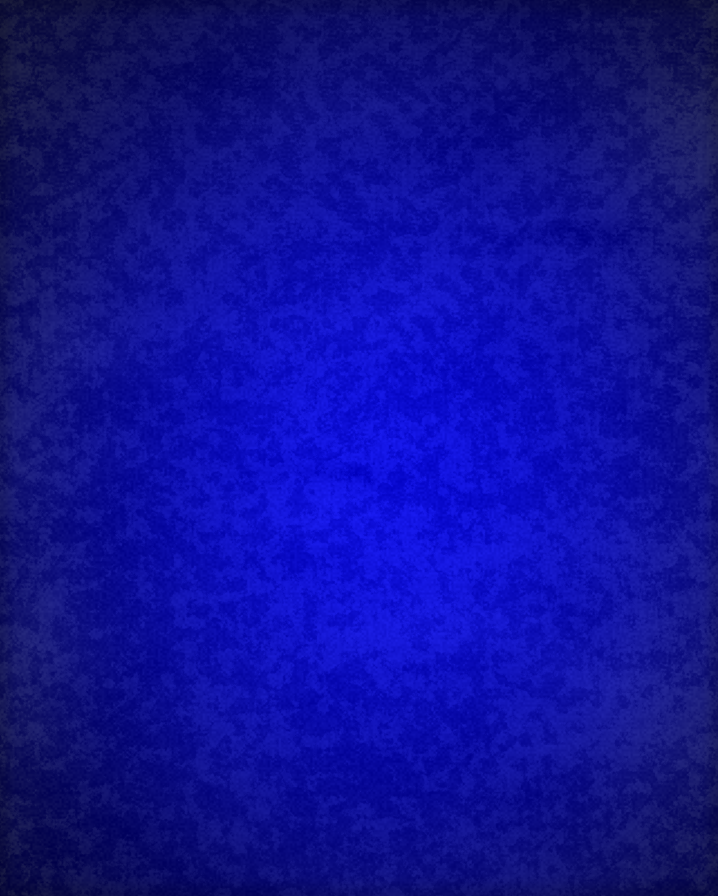
This background is drawn by a WebGL 2 fragment shader. Its source:

```glsl
#version 300 es
precision highp float;
// A worn blue plaster wall, lit by an off-centre glow that fades to dark corners.
// Broad soft patches and layered value noise tone the surface; sharp speckle
// gives it a rough, powdery grain.
uniform vec2 u_resolution;
out vec4 outColor;

float hash(vec2 p) {
  return fract(sin(dot(p, vec2(127.1, 311.7))) * 43758.545);
}

float valueNoise(vec2 p) {
  vec2 cell = floor(p), f = fract(p);
  f = f * f * (3.0 - 2.0 * f);
  return mix(mix(hash(cell), hash(cell + vec2(1, 0)), f.x),
             mix(hash(cell + vec2(0, 1)), hash(cell + vec2(1, 1)), f.x), f.y);
}

// Layered noise, turned at each octave to hide the grid; centred on zero
float fbm(vec2 p) {
  float sum = 0.0, weight = 0.5;
  for (int i = 0; i < 5; i++) {
    sum += weight * (valueNoise(p) - 0.5);
    p = mat2(1.6, 1.2, -1.2, 1.6) * p + 17.3;
    weight *= 0.65;
  }
  return sum;
}

// Soft elliptical patch, 1 at its centre
float patchAt(vec2 uv, vec2 centre, vec2 size) {
  vec2 d = (uv - centre) / size;
  return exp(-dot(d, d));
}

void main() {
  vec2 uv = gl_FragCoord.xy / u_resolution;
  vec2 p = gl_FragCoord.xy / u_resolution.y;

  // Main glow, falling off towards the corners
  float dist = length((uv - vec2(0.54, 0.455)) * vec2(0.93, 1.0));
  float light = mix(0.86, 0.23, smoothstep(0.01, 0.80, dist));

  // Pale and dark patches with ragged outlines
  vec2 w = uv + 0.07 * vec2(fbm(p * 9.0), fbm(p * 9.0 + 40.0));
  float tone = 0.0;
  tone += 0.8 * patchAt(w, vec2(0.97, 0.87), vec2(0.12, 0.07));
  tone += 0.5 * patchAt(w, vec2(0.72, 0.765), vec2(0.20, 0.012));
  tone += 0.5 * patchAt(w, vec2(0.45, 0.64), vec2(0.12, 0.05));
  tone += 0.6 * patchAt(w, vec2(0.11, 0.61), vec2(0.10, 0.04));
  tone += 0.6 * patchAt(w, vec2(0.05, 0.28), vec2(0.08, 0.10));
  tone += 0.5 * patchAt(w, vec2(0.63, 0.29), vec2(0.16, 0.04));
  tone += 0.5 * patchAt(w, vec2(0.90, 0.20), vec2(0.16, 0.09));
  tone += 0.4 * patchAt(w, vec2(0.42, 0.42), vec2(0.10, 0.03));
  tone += 0.4 * patchAt(w, vec2(0.45, 0.88), vec2(0.14, 0.04));
  tone -= 0.7 * patchAt(w, vec2(0.45, 0.468), vec2(0.08, 0.015));
  tone -= 0.6 * patchAt(w, vec2(0.80, 0.74), vec2(0.13, 0.022));
  tone -= 0.5 * patchAt(w, vec2(0.64, 0.85), vec2(0.12, 0.06));
  tone -= 0.5 * patchAt(w, vec2(0.20, 0.90), vec2(0.16, 0.05));
  tone -= 0.5 * patchAt(w, vec2(0.74, 0.12), vec2(0.12, 0.04));
  tone -= 0.5 * patchAt(w, vec2(0.12, 0.04), vec2(0.16, 0.05));

  // Mottling, horizontal wear and sharp powdery speckle
  float mottle = fbm(p * vec2(8.0, 10.0) + 3.0);
  float wear = fbm(p * vec2(6.0, 24.0) + 61.0);
  float flecks = fbm(p * 75.0 + 9.0);
  float grain = valueNoise(p * 400.0) - 0.5;
  float broken = smoothstep(-0.10, 0.12, flecks + 0.35 * mottle + 0.08 * tone + 0.10 * grain) - 0.5;
  float surface = 0.40 * tone + 0.45 * mottle + 0.25 * wear
                + 0.42 * broken + 0.50 * grain;

  // Deep blue pigment, with paler dust where the surface is raised
  float blue = light * (1.0 + 0.19 * surface);
  float dust = clamp(0.066 + 0.095 * surface, 0.0, 0.20);
  dust *= 0.85 + 0.35 * smoothstep(0.25, 0.55, abs(uv.x - 0.5));
  vec3 color = vec3(dust, dust * 1.08, blue);

  // Narrow shaded rim
  vec2 edge = min(uv, 1.0 - uv);
  color *= mix(0.88, 1.0, smoothstep(0.0, 0.025, min(edge.x, edge.y)));
  outColor = vec4(clamp(color, 0.0, 1.0), 1.0);
}
```
